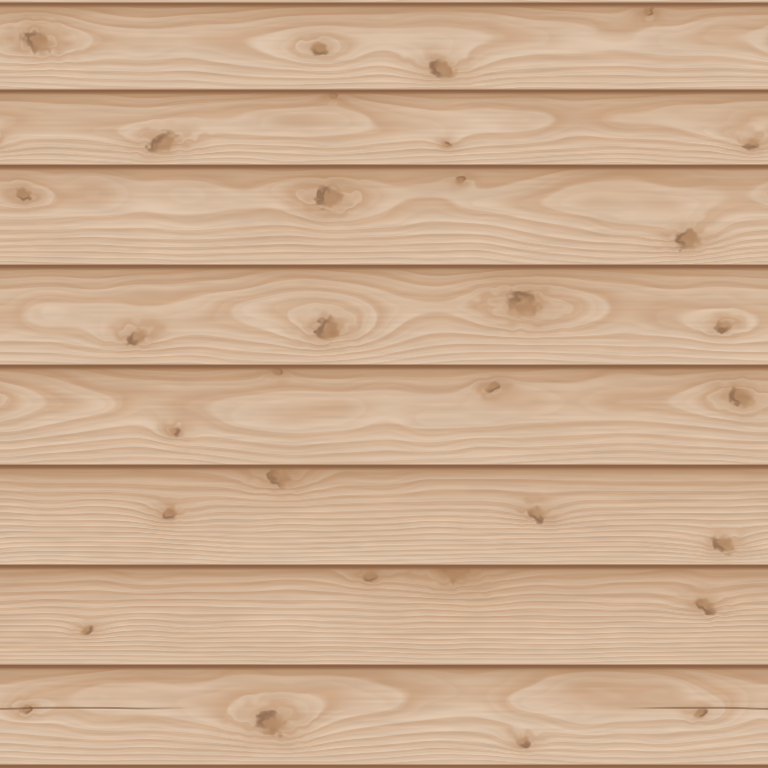
Give the GLSL for this texture, as a three.js fragment shader.

```glsl
varying vec2 vUv;

const float BOARDS = 8.0;
const float BOARD_HEIGHT = 0.1302;
const float FIRST_SEAM = 0.004;
const float SEAM_WIDTH = 0.005;
const float SHADOW_DEPTH = 0.012;
const float KNOTS_PER_BOARD = 4.0;
const float LENS_RINGS = 3.0;
const float LENS_CURVE = 14.0;
const float STRAIGHT_CURVE = 9.0;
const float FIBRE_STRENGTH = 0.05;

const vec3 PALE = vec3(0.87, 0.775, 0.68);
const vec3 HONEY = vec3(0.785, 0.635, 0.505);
const vec3 TAN = vec3(0.74, 0.585, 0.45);
const vec3 BROWN = vec3(0.66, 0.495, 0.355);
const vec3 SHADE = vec3(0.55, 0.39, 0.275);
const vec3 BARK = vec3(0.43, 0.31, 0.23);

float hash(vec2 p) {
  return fract(sin(dot(p, vec2(127.1, 311.7))) * 43758.5453);
}

// Value noise that repeats across x
float noise(vec2 p, float period) {
  vec2 i = floor(p);
  vec2 f = fract(p);
  f = f * f * (3.0 - 2.0 * f);
  float x0 = mod(i.x, period);
  float x1 = mod(i.x + 1.0, period);
  float low = mix(hash(vec2(x0, i.y)), hash(vec2(x1, i.y)), f.x);
  float high = mix(hash(vec2(x0, i.y + 1.0)), hash(vec2(x1, i.y + 1.0)), f.x);
  return mix(low, high, f.y);
}

// Lower edge of a board; the two upper boards are narrower
float seam(float index) {
  return FIRST_SEAM + BOARD_HEIGHT * index
    - 0.032 * step(7.0, index) - 0.017 * step(8.0, index);
}

// Soft rise and sharp end of one growth ring
float growthRing(float rings) {
  float phase = fract(rings);
  return smoothstep(0.1, 0.8, phase) * (1.0 - smoothstep(0.86, 1.0, phase));
}

void main() {
  vec2 uv = vUv;

  // Find the board
  float index = -1.0;
  for (float i = 0.0; i <= BOARDS; i++) {
    index = mix(index, i, step(seam(i), uv.y));
  }
  float board = mod(index, BOARDS);
  float bottom = uv.y - seam(index);
  float top = seam(index + 1.0) - uv.y;
  float v = bottom / (bottom + top);
  float row = board * 17.0;

  // Knots bend the grain and stain the wood
  float bend = 0.0;
  float stain = 0.0;
  float knot = 0.0;
  float rim = 0.0;
  float swirl = noise(uv * vec2(90.0, 120.0) + vec2(0.0, row), 90.0);
  float ragged = noise(uv * vec2(200.0, 220.0) + vec2(0.0, row), 200.0) - 0.5;
  for (float k = 0.0; k < KNOTS_PER_BOARD; k++) {
    vec2 seed = vec2(k + 3.0, board + 11.0);
    float size = hash(seed + 40.0);
    float radius = mix(0.005, 0.018, size * size);
    float centerX = (k + hash(seed)) / KNOTS_PER_BOARD;
    float centerY = mix(0.2, 0.98, hash(seed + 20.0)) * (bottom + top);
    vec2 d = vec2(fract(uv.x - centerX + 0.5) - 0.5, bottom - centerY) / radius;
    bend += (0.5 + 1.6 * size) * exp(-dot(d * d, vec2(0.05, 0.2)));
    d.x += (hash(seed + 60.0) - 0.5) * d.y;
    float r = length(d * vec2(0.85, 1.0)) + 0.5 * ragged + 0.5 * (swirl - 0.5);
    stain = max(stain, exp(-dot(d * d, vec2(0.12, 0.3))));
    knot = max(knot, 1.0 - smoothstep(0.5, 1.25, r));
    float side = smoothstep(-0.3, 1.0, sin(atan(d.y, d.x + 0.0001) + 6.28 * size));
    rim = max(rim, side * smoothstep(0.3, 0.8, r) * (1.0 - smoothstep(0.8, 1.3, r)));
  }

  // Long lenses about the heart line, or straight grain on plain boards
  float plain = step(0.5, board) * step(board, 2.5);
  float drift = noise(vec2(uv.x * 3.0, row + 0.5), 3.0) - 0.5;
  float wave = noise(vec2(uv.x * 16.0, v * 5.0 + row), 16.0) - 0.5;
  float heart = mix(mix(0.52, 0.7, hash(vec2(board, 5.0))), 1.35, plain) + 0.16 * drift;
  float curve = mix(LENS_CURVE, STRAIGHT_CURVE, plain);
  float lens = noise(vec2(uv.x * 5.0, row + 0.3 + 0.4 * v), 5.0);
  float rings = LENS_RINGS * (1.0 - 0.7 * plain) * lens + bend + 0.45 * wave;
  rings += 1.3 * stain * (swirl - 0.5) - curve * (v - heart) * (v - heart);
  float latewood = growthRing(rings);
  float fineRing = growthRing(2.0 * rings + 0.3 + wave);

  // Wood tone and fibre
  float blotch = noise(vec2(uv.x * 5.0, v * 2.0 + row + 3.0), 5.0);
  float tone = 0.1 + 0.52 * latewood + 0.16 * fineRing + 0.16 * (blotch - 0.5);
  tone += 0.24 * smoothstep(0.35, 1.0, v) + 0.12 * (hash(vec2(board, 9.0)) - 0.5);
  vec3 color = mix(PALE, HONEY, clamp(tone, 0.0, 1.0));
  float fibre = noise(vec2(uv.x * 14.0, uv.y * 300.0), 14.0);
  fibre += 0.5 * noise(vec2(uv.x * 50.0, uv.y * 210.0), 50.0);
  color *= 1.0 + FIBRE_STRENGTH * (fibre - 0.75);

  // Knot colours
  color = mix(color, TAN, stain * (0.35 + 0.5 * swirl));
  color = mix(color, mix(BROWN, TAN, swirl), 0.85 * knot);
  color = mix(color, BARK, 0.5 * rim);

  // Drying crack in the lowest board
  float crack = 1.0 - smoothstep(0.0005, 0.002, abs(bottom - 0.074 - 0.002 * wave));
  crack *= smoothstep(0.27, 0.36, abs(uv.x - 0.53)) * (1.0 - step(0.5, board));
  color = mix(color, BARK, 0.55 * crack);

  // Overlap: pale lower lip, soft shadow and dark seam
  color = mix(color, PALE, 0.3 * (1.0 - smoothstep(0.004, 0.02, bottom)));
  color = mix(color, BROWN, 0.95 * exp(-top / SHADOW_DEPTH));
  color = mix(color, SHADE, 1.0 - smoothstep(0.3 * SEAM_WIDTH, 1.6 * SEAM_WIDTH, top));
  color = mix(color, SHADE, 0.6 * (1.0 - smoothstep(0.0, 0.002, bottom)));

  gl_FragColor = vec4(color, 1.0);
}
```
